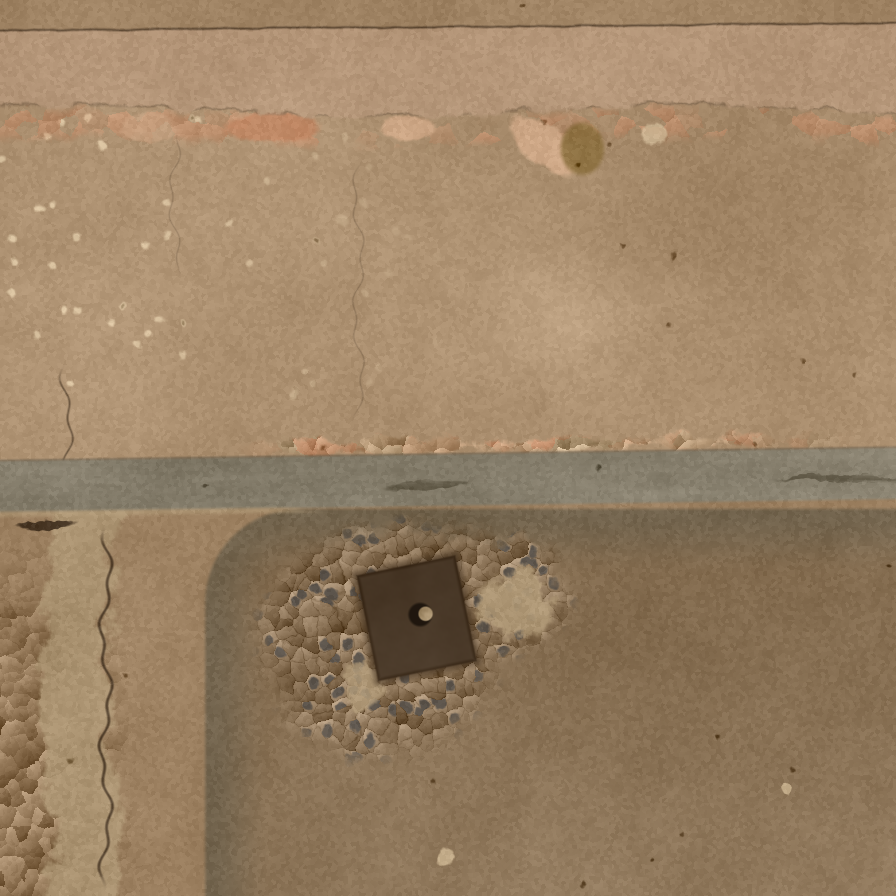
A Shadertoy shader for this texture:

```glsl
// Weathered plaster wall: a chipped ledge, a grey rail and a rounded recess
// holding a bolted steel plate in broken mortar. Distance functions place the
// parts; cellular noise gives rubble and grain, layered sines give stains.
#define WALL vec3(.675, .565, .44)
#define LEDGE vec3(.705, .585, .47)
#define RAIL vec3(.52, .49, .42)
#define RECESS vec3(.515, .422, .31)
#define PALE vec3(.70, .61, .475)
#define BRICK vec3(.76, .53, .39)
#define DARK vec3(.24, .175, .11)
#define STAIN .014
#define GRAIN .05
#define RADIUS .105

vec3 col;
void ink(vec3 paint, float amount) { col = mix(col, paint, amount); }

vec2 hash2(vec2 p) {
    vec3 q = fract(p.xyx * vec3(.1031, .103, .0973));
    q += dot(q, q.yzx + 33.33);
    return fract((q.xx + q.yz) * q.zy);
}

// Cellular noise: distance, gap to the next cell, cell id, facet tilt
vec4 cells(vec2 p) {
    vec2 best = vec2(0), id = best;
    float f1 = 9., f2 = 9.;
    for (int k = 0; k < 9; k++) {
        vec2 cell = floor(p) + vec2(k % 3 - 1, k / 3 - 1);
        vec2 v = cell + hash2(cell) - p;
        float d = length(v);
        if (d < f1) { f2 = f1; f1 = d; best = v; id = cell; }
        else f2 = min(f2, d);
    }
    return vec4(f1, f2 - f1, hash2(id + 71.).x, dot(best, vec2(.5, -.8)));
}

float stains(vec2 p) {
    float sum = 0., amp = 1.;
    for (int i = 0; i < 6; i++) {
        p = mat2(1.45, 1.1, -1.1, 1.45) * p + 2.7;
        sum += amp * sin(p.x + 1.4 * sin(p.y + .5 * p.x));
        amp *= .65;
    }
    return sum;
}

float fill(float d, float soft) { return 1. - smoothstep(-soft, soft, d); }
float spot(vec2 p, float x, float y, float w, float h) {
    return fill(length((p - vec2(x, y)) / vec2(w, h)) - 1., .15);
}
float box(vec2 q) { return length(max(q, 0.)) + min(max(q.x, q.y), 0.); }
float crack(vec2 p, float x, float low, float high, float width) {
    float bend = .005 * sin(p.y * 47. + x * 30.) + .003 * sin(p.y * 139.);
    return fill(abs(p.x - x - bend) - width, .0015) * fill(low - p.y, .015) * fill(p.y - high, .015);
}

void mainImage(out vec4 fragColor, in vec2 fragCoord) {
    vec2 p = fragCoord / iResolution.xy;
    float stain = stains(p * 4.), rough = stains(p * 28. + 5.);
    vec2 w = p + .002 * vec2(rough, stains(p.yx * 30.)), v = p + .006 * rough;
    vec4 chip = cells(w * vec2(42, 55)), stone = cells(w * 68.), fleck = cells(w * 38.);
    float facet = .12 * stone.w + .18 * (stone.z - .5);

    // Wall face with cracks and pale flecks
    col = WALL - .035 * smoothstep(.6, .8, p.y) * smoothstep(.2, .7, p.x);
    col += .065 * exp(-256. * dot(p - .64, p - .64));
    ink(DARK, .3 * (crack(p, .4, .54, .81, .0006) + crack(p, .195, .7, .85, .0005)));
    ink(DARK, .65 * crack(p, .074, .48, .58, .001));
    float flecked = smoothstep(.6, .05, p.x) * step(.53, p.y) * step(.8, fleck.z);
    ink(PALE + .15, flecked * fill(fleck.x - .16, .08));

    // Exposed brick, then the broken ledge and its seam
    float edge = p.y - .876 - .006 * sin(p.x * 9. + 1.) - .0025 * rough;
    ink(BRICK + .12 * chip.w, .55 * fill(abs(edge + .018) - .015, .008) * smoothstep(.5, .75, chip.z));
    vec3 pink = BRICK + vec3(.03, .11, .12);
    ink(BRICK - .03, .85 * spot(w, .305, .858, .052, .017));
    ink(pink, spot(w, .455, .857, .029, .015));
    ink(pink, .6 * spot(w, .165, .858, .032, .015));
    ink(pink, spot(w + vec2(.75 * (w.y - .84), 0), .605, .838, .026, .034));
    ink(vec3(.53, .42, .23), .9 * spot(p, .65, .834, .024, .029));
    ink(PALE + .12, .8 * spot(w, .73, .85, .013, .011));
    ink(LEDGE, fill(-edge, .003));
    ink(DARK, .35 * fill(abs(edge) - .001, .002) * smoothstep(-.8, .8, rough));
    float seam = p.y - .966 - .008 * p.x - .0005 * rough;
    ink(WALL - .045, fill(-seam, .002));
    ink(DARK, .75 * fill(abs(seam) - .001, .0018));

    // Rough lower left with a pale mortar run
    float top = p.y - .486 - .015 * p.x;
    float loose = smoothstep(.18, .04, w.x) * smoothstep(.43, .25, p.y);
    ink(vec3(.61, .5, .375) + loose * (1.1 * facet - .06), fill(top + .03, .002));
    float run = abs(p.x - .088 - .008 * sin(p.y * 19.)) - .036 - .007 * rough;
    ink(PALE - .03, .85 * fill(run, .006) * fill(top + .03, .002));
    ink(DARK, .8 * crack(p, .118, .02, .4, .0016));
    ink(DARK, .9 * spot(w, .052, .414, .034, .005));

    // Recess with a rounded corner and a shaded inner edge
    float recess = box(vec2(.229 - p.x, p.y - .432) + RADIUS) - RADIUS;
    vec3 inner = RECESS + .048 * smoothstep(.36, .05, p.y + .03 * stain);
    inner = mix(inner, vec3(.43, .385, .305), .75 * smoothstep(-.075, -.005, recess));
    ink(inner, fill(recess, .003));

    // Broken mortar with dark stones and pale patches
    float broken = max(spot(v, .425, .285, .13, .125), spot(v, .52, .335, .115, .07));
    vec3 rubble = vec3(.56, .465, .355) + 1.4 * facet - .1 * fill(stone.y - .06, .06);
    rubble = mix(rubble, vec3(.34, .32, .3), step(.78, stone.z) * fill(stone.x - .42, .1));
    ink(rubble, .85 * broken);
    ink(PALE, .9 * spot(v, .575, .322, .045, .038));
    ink(PALE, .8 * spot(v, .405, .238, .027, .025));
    ink(PALE + .07, spot(w, .497, .045, .01, .01) + spot(w, .876, .117, .005, .006));

    // Rail with long scuffs, and crumbs resting on it
    float crumbs = fill(abs(top - .009) - .006 - .004 * rough, .004);
    crumbs *= smoothstep(.25, .36, p.x) * smoothstep(.98, .75, p.x);
    ink(mix(BRICK, PALE, chip.z) + 1.5 * facet, .8 * crumbs);
    float scuff = stains(p * vec2(4, 48));
    float smudge = spot(w, .475, .458, .045, .005) + spot(w, .95, .466, .08, .004);
    vec3 rail = RAIL + .012 * scuff - .15 * smudge * smoothstep(-1., 1., scuff);
    ink(rail + .025 * smoothstep(.5, 1., p.x), fill(abs(top + .029) - .029, .0025));
    ink(DARK, .25 * fill(abs(top) - .001, .002));
    ink(PALE, .65 * fill(abs(top + .06) - .003, .003) * smoothstep(.4, .3, p.x + .03 * scuff));

    // Stains, grain and pits
    col += STAIN * stain + .006 * rough + GRAIN * (cells(p * 230.).z - .5);
    col -= .22 * step(.985, fleck.z) * fill(fleck.x - .1, .06);

    // Steel plate with its shadow and bolt
    vec2 local = mat2(.98, -.2, .2, .98) * (p - vec2(.465, .31));
    float plate = box(abs(local) - vec2(.056, .06));
    ink(DARK, .6 * fill(plate - .004, .006));
    vec3 steel = vec3(.285, .22, .155) - .25 * local.y + .006 * rough;
    ink(steel - .07 * smoothstep(-.005, 0., plate), fill(plate, .0015));
    ink(DARK * .5, spot(p, .469, .314, .013, .013));
    ink(PALE - .1 + .06 * rough, spot(p, .475, .315, .008, .008));
    fragColor = vec4(clamp(col, 0., 1.), 1);
}
```
